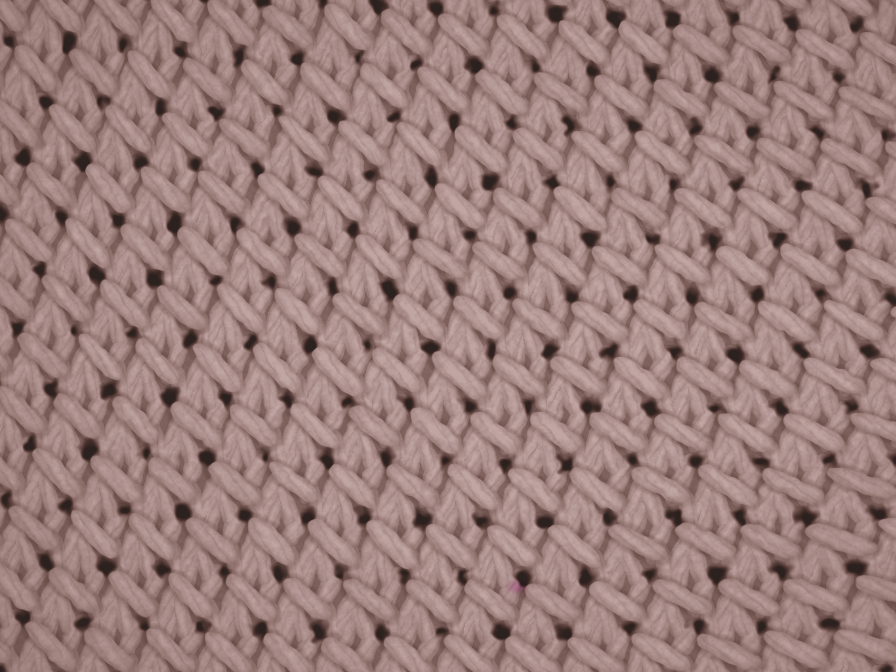
Write a WebGL 1 fragment shader that draws this texture.

```glsl
precision highp float;
uniform vec2 u_resolution;

float hash(vec2 p) {
  p = fract(p * vec2(0.1031, 0.1137));
  p += dot(p, p.yx + 33.33);
  return fract((p.x + p.y) * p.x * 17.3);
}

float noise(vec2 p) {
  vec2 i = floor(p), f = fract(p);
  f = f * f * (3.0 - 2.0 * f);
  return mix(mix(hash(i), hash(i + vec2(1.0, 0.0)), f.x),
             mix(hash(i + vec2(0.0, 1.0)), hash(i + 1.0), f.x), f.y);
}

// Plump yarn segment. x: profile, positive inside; y: ply and side lighting.
vec2 yarn(vec2 q, float angle, float halfLength, float radius, float seed) {
  vec2 dir = vec2(cos(angle), sin(angle));
  float along = dot(q, dir) / halfLength;
  float across = (q.x * dir.y - q.y * dir.x) / radius;
  float profile = 1.0 - across * across - along * along * along * along;
  float bend = asin(clamp(across, -1.0, 1.0));
  float furrow = sqrt(abs(sin(bend * 2.8 + along * 2.0 + seed * 6.28))) - 0.76;
  float fibre = noise(vec2(along * 3.0, across * 4.0 + along * 2.0) + seed * 60.0) - 0.5;
  return vec2(profile, 0.15 * furrow + 0.07 * fibre + 0.04 * across);
}

// Keeps the higher of two segments: x is height, y is lighting.
vec2 higher(vec2 top, vec2 segment) {
  float height = sqrt(max(segment.x, 0.0));
  return height > top.x ? vec2(height, segment.y) : top;
}

void main() {
  // Units of one stitch, y pointing down
  vec2 uv = gl_FragCoord.xy / u_resolution;
  vec2 p = vec2(uv.x, (1.0 - uv.y) * u_resolution.y / u_resolution.x) * 15.15;
  vec2 cloth = p;

  // Sag of the rows, stretch toward the sides, uneven knitting
  float left = (1.0 - uv.x) * (1.0 - uv.x);
  float right = uv.x * uv.x;
  p.y += 0.7 * (uv.x - 0.75) * (uv.x - 0.75);
  p.y += 0.07 * right * (cloth.y - 6.3);
  p.x -= right * right * (0.22 + 0.062 * cloth.y);
  p.x -= left * 0.03 * (8.6 - cloth.y);
  p += 0.08 * (vec2(noise(cloth * 0.6), noise(cloth * 0.6 + 40.0)) - 0.5);

  const float rowHeight = 0.975;
  const float rowShift = 0.35;
  p -= vec2(6.35, 4.42);
  float nearRow = floor(p.y / rowHeight + 0.5);

  // Small wobble of the yarn outlines
  vec2 wobble = 0.05 * (vec2(noise(cloth * 7.0), noise(cloth * 7.0 + 17.0)) - 0.5);

  vec2 under = vec2(0.0);
  vec2 bar = vec2(-9.0, 0.0);
  float barTone = 0.0;
  float hole = 0.0;

  for (int j = -1; j <= 1; j++) {
    float row = nearRow + float(j);
    float nearColumn = floor(p.x + rowShift * row + 0.5);
    for (int i = -1; i <= 1; i++) {
      vec2 id = vec2(nearColumn + float(i), row);
      float r1 = hash(id + 51.0), r2 = hash(id + 87.3), r3 = hash(id + 123.7);
      vec2 q = p + wobble - vec2(id.x - rowShift * row, row * rowHeight);
      q -= 0.05 * (vec2(r1, r2) - 0.5);
      float tilt = 0.15 * (r3 - 0.5);

      // Upright strands that lean both ways beneath the bars
      under = higher(under, yarn(q - vec2(0.32, -0.10), -1.18 + tilt, 0.50, 0.16, r1));
      under = higher(under, yarn(q - vec2(-0.38, 0.25), -1.25 - tilt, 0.48, 0.16, r2));
      under = higher(under, yarn(q - vec2(-0.14, 0.38), 1.15 + tilt, 0.46, 0.16, r3));
      under = higher(under, yarn(q - vec2(0.40, 0.38), 1.22 - tilt, 0.42, 0.15, r1));
      under = higher(under, yarn(q - vec2(0.00, -0.45), -1.40 + tilt, 0.38, 0.14, r2));

      // Ragged gap at the upper left end of the bar, narrowing downward
      vec2 g = q - vec2(-0.46, -0.43) + wobble * 1.5;
      float gapSize = 0.07 + 0.05 * r2;
      float gap = length(vec2(g.x * (1.0 + 2.0 * g.y), g.y * 0.85));
      hole = max(hole, 1.0 - smoothstep(gapSize - 0.05, gapSize + 0.07, gap));

      // Slanted bar on top, flatter toward the right
      float slant = 0.73 - 0.20 * right + tilt;
      vec2 b = yarn(q, slant, 0.53 + 0.05 * (r1 - 0.5), 0.18 + 0.02 * (r2 - 0.5), r2);
      if (b.x > bar.x) {
        bar = b;
        barTone = 0.05 * (r3 - 0.5);
      }
    }
  }

  // Tone: strands, shade beside the bars, gaps, then bars
  float tone = 0.58 + 0.37 * under.x + under.y * under.x;
  tone *= 1.0 - 0.17 * smoothstep(-1.2, 0.0, bar.x);
  tone = mix(tone, 0.0, hole);
  float barHeight = sqrt(max(bar.x, 0.0));
  float barShade = 0.66 + 0.32 * barHeight + bar.y * barHeight + barTone;
  tone = mix(tone, barShade, smoothstep(0.0, 0.25, bar.x));

  // Fibre fuzz and uneven light
  tone += (0.08 * (noise(cloth * 14.0) - 0.5) + 0.06 * (noise(cloth * 31.0) - 0.5)) * tone;
  vec2 fromCentre = uv - vec2(0.55, 0.5);
  tone *= 1.07 - 0.36 * dot(fromCentre, fromCentre);
  tone = clamp(tone, 0.0, 1.08);

  vec3 gapColor = vec3(0.17, 0.13, 0.12);
  vec3 yarnColor = vec3(0.71, 0.60, 0.59);
  vec3 color = mix(gapColor, yarnColor, pow(vec3(tone), vec3(1.0, 1.25, 1.3)));

  // Small magenta stain
  float stain = 1.0 - smoothstep(0.02, 0.2, length((cloth - vec2(8.75, 9.92)) * vec2(0.8, 1.2)));
  color = mix(color, color * vec3(0.95, 0.65, 0.95), stain * 0.7);
  gl_FragColor = vec4(color, 1.0);
}
```
